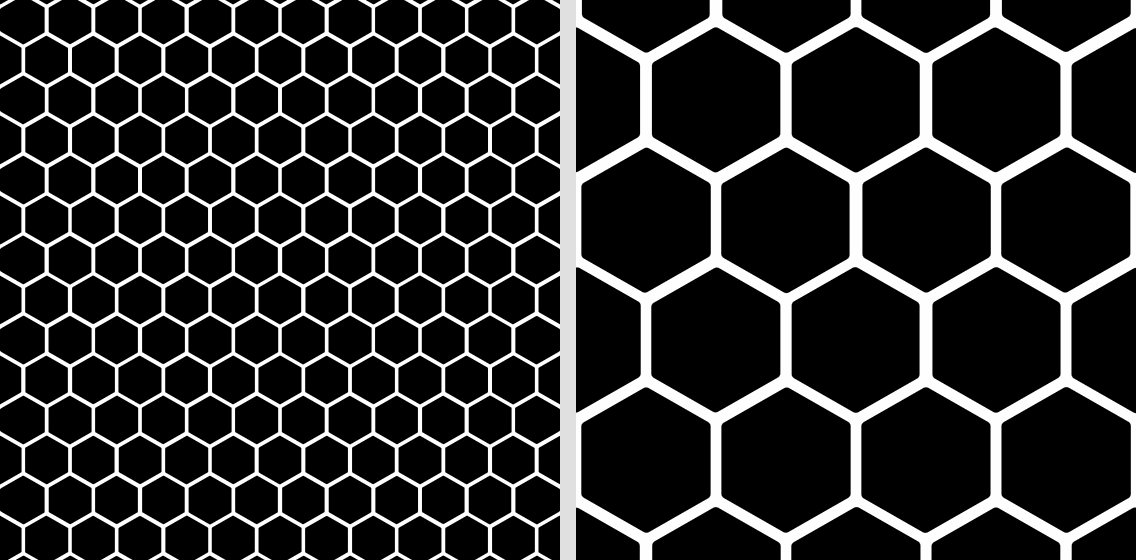
Left: the whole. Right: its middle third, enlarged.
Write a Shadertoy shader that draws this pattern.

```glsl
// Honeycomb mesh: thin white walls between black hexagonal cells, slightly uneven in width.

const float COLUMNS = 12.0;          // cells across the canvas
const float ROWS = 14.0;             // cell rows down the canvas
const float WALL_WIDTH = 0.083;      // in cell widths
const float WIDTH_VARIATION = 0.22;  // relative spread between walls
const float JOINT_FILLET = 0.02;     // rounding where walls meet
const float BORDER_STUB = 0.02;      // half width of wall ends on the canvas border
const vec3 CELL_COLOR = vec3(0.0);
const vec3 WALL_COLOR = vec3(0.995);

const float ROW_STEP = 0.8660254;    // row spacing in cell widths
const float SIXTH_TURN = 1.0471976;

float hash(vec2 p) {
    vec3 q = fract(vec3(p.xyx) * 0.1031);
    q += dot(q, q.yzx + 33.33);
    return fract((q.x + q.y) * q.z);
}

float smoothMin(float a, float b, float k) {
    float h = max(k - abs(a - b), 0.0) / k;
    return min(a, b) - 0.25 * h * h * k;
}

// Centre of the hexagon that contains p, from two interleaved grids
vec2 cellCenter(vec2 p) {
    vec2 period = vec2(1.0, 2.0 * ROW_STEP);
    vec2 shift = 0.5 * period;
    vec2 a = floor(p / period + 0.5) * period;
    vec2 b = floor((p - shift) / period + 0.5) * period + shift;
    return dot(p - a, p - a) < dot(p - b, p - b) ? a : b;
}

// Half width of the wall with this midpoint; both adjoining cells agree on it
float wallHalfWidth(vec2 middle, vec2 normal, float along) {
    vec2 key = floor(middle * vec2(4.0, 2.0 / ROW_STEP) + 0.5);
    float halfWidth = 0.5 * WALL_WIDTH * (1.0 + WIDTH_VARIATION * (hash(key + 71.0) - 0.5));

    // Upright walls on the side borders survive only as stubs
    bool upright = abs(normal.y) < 0.1;
    bool onBorder = abs(middle.x - 0.5 * COLUMNS) > 0.5 * COLUMNS - 0.1;
    if (upright && onBorder) {
        halfWidth = mix(-0.02, BORDER_STUB, smoothstep(0.18, 0.28, abs(along)));
    }
    return halfWidth;
}

// Signed distance to the wall network, in cell widths
float honeycomb(vec2 p) {
    vec2 center = cellCenter(p);
    vec2 local = p - center;
    float dist = 1.0;
    for (int side = 0; side < 6; side++) {
        float angle = float(side) * SIXTH_TURN;
        vec2 normal = vec2(cos(angle), sin(angle));
        float along = dot(local, vec2(-normal.y, normal.x));
        float halfWidth = wallHalfWidth(center + 0.5 * normal, normal, along);
        dist = smoothMin(dist, 0.5 - dot(local, normal) - halfWidth, JOINT_FILLET);
    }
    return dist;
}

void mainImage(out vec4 fragColor, in vec2 fragCoord) {
    vec2 uv = fragCoord / iResolution.xy;
    vec2 p = vec2(uv.x * COLUMNS, (uv.y * ROWS - 0.5) * ROW_STEP);

    // One-pixel edge smoothing
    float pixel = COLUMNS / iResolution.x;
    float wall = clamp(0.5 - honeycomb(p) / pixel, 0.0, 1.0);
    fragColor = vec4(mix(CELL_COLOR, WALL_COLOR, wall), 1.0);
}
```
